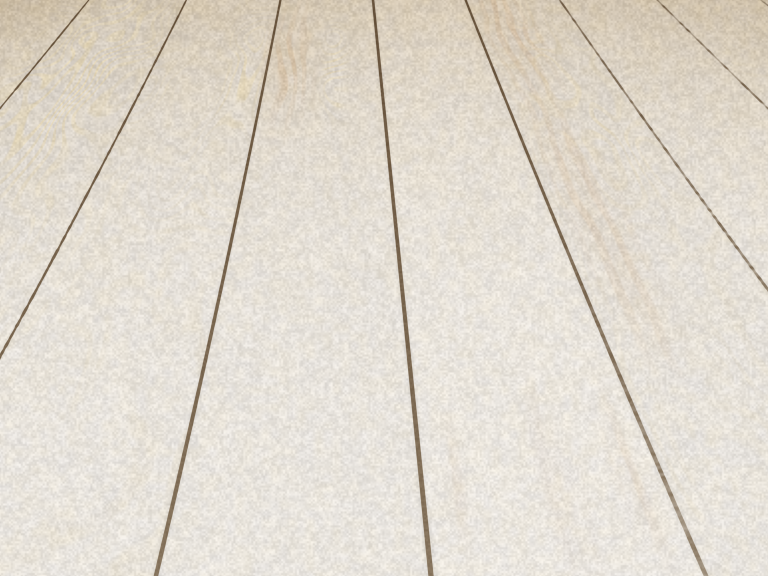
A WebGL 2 fragment shader for this texture:

```glsl
#version 300 es
precision highp float;
// Pale whitewashed floorboards running away in perspective, with worn seams and faint wood grain.

#define FAR_WIDTH 0.1202    // board width at the top edge
#define WIDTH_GROWTH 0.2370 // added board width at the bottom edge
#define WIDTH_BOW 0.0156    // inward bow of the seams
#define SEAM_FAR 0.0022     // half width of a seam at the top
#define SEAM_NEAR 0.0046    // half width of a seam at the bottom
#define SPECKLE 0.115       // strength of the fine mottling
#define GRAIN_LINES 9.0     // grain lines across one board

uniform vec2 u_resolution;
out vec4 fragColor;

const vec3 FAR_PAINT = vec3(0.835, 0.785, 0.705);
const vec3 NEAR_PAINT = vec3(0.918, 0.902, 0.875);
const vec3 SEAM_DARK = vec3(0.40, 0.32, 0.23);
const vec3 SEAM_DUSTY = vec3(0.54, 0.47, 0.38);
const vec3 BARE_WOOD = vec3(0.80, 0.69, 0.56);
const vec3 YELLOW_WOOD = vec3(0.89, 0.83, 0.69);

float hash(vec2 p) {
  vec3 q = fract(vec3(p.xyx) * 0.1031);
  q += dot(q, q.yzx + 33.33);
  return fract((q.x + q.y) * q.z);
}

float noise(vec2 p) {
  vec2 i = floor(p), f = fract(p);
  f = f * f * (3.0 - 2.0 * f);
  return mix(mix(hash(i), hash(i + vec2(1, 0)), f.x),
             mix(hash(i + vec2(0, 1)), hash(i + vec2(1, 1)), f.x), f.y);
}

// Soft elliptical area where the paint is worn.
float worn(vec2 p, vec2 centre, vec2 radius) {
  vec2 d = (p - centre) / radius;
  return exp(-dot(d, d));
}

void main() {
  vec2 uv = gl_FragCoord.xy / u_resolution;
  vec2 canvas = gl_FragCoord.xy / u_resolution.y;
  float pixel = 1.0 / u_resolution.y;
  float t = 1.0 - uv.y;

  // Perspective: board counts planks outward from the central seam.
  float width = FAR_WIDTH + WIDTH_GROWTH * t - WIDTH_BOW * t * (1.0 - t);
  float across = (uv.x - 0.4857 - 0.0755 * t) / width;
  float board = across - 0.0027 * across * across * across;
  float depth = 1.0 / (t + 0.508);
  float plank = floor(board);
  vec2 floorPos = vec2(board, t);

  // Painted base, warmer toward the far edge and its corners.
  float light = 1.0 - exp(-4.2 * t);
  vec3 color = mix(FAR_PAINT, NEAR_PAINT, light);
  float corner = abs(uv.x - 0.53) * 2.0;
  color -= vec3(0.055, 0.065, 0.08) * corner * corner * exp(-5.0 * t);
  color += (hash(vec2(plank + 20.0, 3.0)) - 0.5) * 0.012;

  // Grain: bands of a warped field, revealed only in worn areas.
  vec2 warpPos = vec2(board * 2.6 + plank * 7.0, depth * 4.0) + 40.0;
  float warp = noise(warpPos) + 0.4 * noise(warpPos * 2.3);
  float straight = 0.5 + 0.5 * sin(6.2832 * (board * GRAIN_LINES + warp * 1.6));
  float swirl = 0.5 + 0.5 * sin(6.2832 * (board * 2.5 + warp * 6.0));
  float patchy = 0.55 + 0.45 * noise(vec2(board * 30.0, depth * 18.0) + 90.0);

  float brown = worn(floorPos, vec2(-0.82, 0.11), vec2(0.20, 0.085));
  brown += worn(floorPos, vec2(1.32, 0.04), vec2(0.24, 0.09));
  brown += 0.75 * worn(floorPos, vec2(1.27, 0.32), vec2(0.17, 0.17));
  brown += 0.5 * worn(floorPos, vec2(1.26, 0.53), vec2(0.10, 0.09));
  brown += 0.5 * worn(floorPos, vec2(0.57, 0.84), vec2(0.06, 0.14));
  brown += 0.4 * worn(floorPos, vec2(0.87, 0.83), vec2(0.06, 0.12));
  brown += 0.25 * worn(floorPos, vec2(0.14, 0.84), vec2(0.05, 0.10));
  brown *= mix(0.3, 1.0, smoothstep(0.3, 0.9, straight)) * patchy;

  float yellow = worn(floorPos, vec2(-2.6, 0.15), vec2(0.42, 0.17));
  yellow += 0.8 * worn(floorPos, vec2(-1.18, 0.14), vec2(0.13, 0.08));
  yellow += 0.8 * worn(floorPos, vec2(-0.40, 0.13), vec2(0.10, 0.08));
  yellow += 0.5 * worn(floorPos, vec2(1.55, 0.17), vec2(0.30, 0.14));
  yellow += 0.22 * step(0.5, hash(vec2(plank, 8.0))) * noise(vec2(board * 5.0, depth * 6.0));
  float yellowLines = smoothstep(0.55, 0.95, swirl) * patchy;

  color = mix(color, vec3(0.87, 0.855, 0.84), 0.35 * min(yellow, 1.0));
  color = mix(color, YELLOW_WOOD, 0.8 * min(yellow, 1.0) * yellowLines);
  color = mix(color, BARE_WOOD, 0.62 * min(brown, 1.0));

  // Fine mottling with a slight cool and warm drift.
  float fine = noise(canvas * 290.0) - 0.5;
  float coarse = noise(canvas * 120.0 + 17.0) - 0.5;
  float tint = noise(canvas * 65.0 + 51.0) - 0.5;
  color += SPECKLE * (0.75 * fine + 0.4 * coarse);
  color += vec3(0.012, 0.004, -0.022) * tint;

  // Seams: true distance from the nearest board edge, ragged when far out.
  float seam = floor(board + 0.5);
  float slope = max(length(vec2(dFdx(board), dFdy(board))), 1e-6);
  float dist = abs(board - seam) / slope * pixel;
  float ragged = noise(vec2(t * 170.0, seam * 9.0 + 60.0));
  float wear = smoothstep(1.0, 3.0, seam + t * 1.2);
  float halfWidth = mix(SEAM_FAR, SEAM_NEAR, t) / (1.0 + 0.14 * abs(seam));
  halfWidth *= 1.0 - 0.45 * ragged * smoothstep(0.5, 2.5, abs(seam));
  float line = 1.0 - smoothstep(halfWidth - pixel * 0.7, halfWidth + pixel * 0.7, dist);
  float shade = 1.0 - smoothstep(0.0, halfWidth * 3.0, dist);
  vec3 seamColor = mix(SEAM_DARK, SEAM_DUSTY, clamp(t * 0.9 + wear * 0.3, 0.0, 1.0));
  color *= 1.0 - 0.06 * shade;
  color = mix(color, seamColor + 0.06 * fine, line * (1.0 - 0.75 * wear * ragged));

  fragColor = vec4(clamp(color, 0.0, 1.0), 1.0);
}
```
